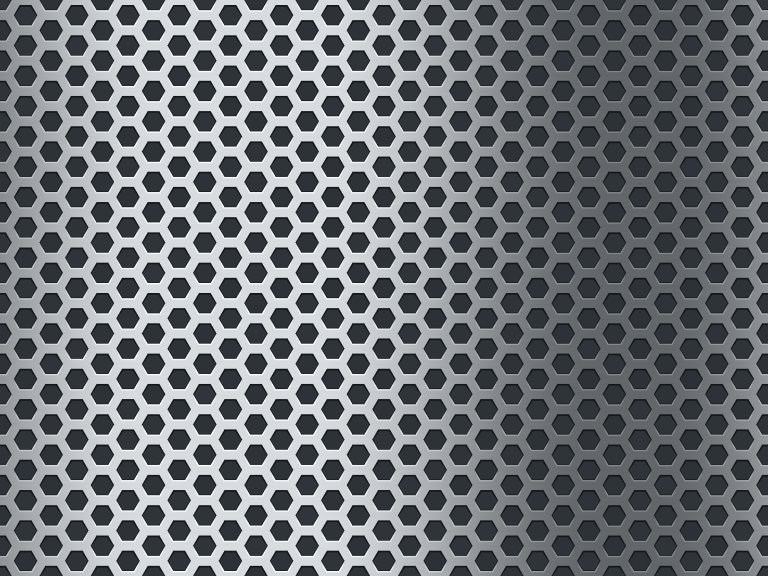
This pattern is drawn by a Shadertoy shader. Its source:

```glsl
// Perforated steel sheet: staggered hexagonal holes under a soft horizontal sheen.
const vec2 REPEATS = vec2(15.0, 19.0);   // two holes per cell
const float APOTHEM = 0.335;             // hole half height, in cell heights
const float SHADOW_TOP = 0.055;          // inner rim widths
const float SHADOW_BOTTOM = 0.022;
const float GLINT_WIDTH = 0.045;         // lit lip under each hole
const float GLINT_GAIN = 0.13;
const float HOLE_VARIATION = 0.012;
const float GRAIN = 0.012;
const float GRAIN_ROWS = 384.0;
const float SHEEN_BEND = 0.012;
const float METAL_DARK = 0.385;
const float METAL_LIGHT = 0.845;
const vec3 METAL_TINT = vec3(0.0, 0.018, 0.028);
const vec3 HOLE_COLOR = vec3(0.18, 0.20, 0.22);
const vec3 SHADOW_COLOR = vec3(0.08, 0.09, 0.10);
const float TAU = 6.2831853;

float hash(vec2 p) {
    vec3 q = fract(p.xyx * vec3(0.1031, 0.1030, 0.0973));
    q += dot(q, q.yzx + 33.33);
    return fract((q.x + q.y) * q.z);
}

// Value noise that repeats after the given number of lattice steps.
float wrappedNoise(vec2 uv, vec2 period) {
    vec2 p = uv * period;
    vec2 i = floor(p);
    vec2 f = smoothstep(0.0, 1.0, p - i);
    vec2 a = mod(i, period);
    vec2 b = mod(i + 1.0, period);
    return mix(mix(hash(a), hash(vec2(b.x, a.y)), f.x),
               mix(hash(vec2(a.x, b.y)), hash(b), f.x), f.y);
}

// Distance to a hexagon with flat top and bottom.
float hexDistance(vec2 p) {
    p = abs(p);
    return max(p.y, dot(p, vec2(0.8660, 0.5))) - APOTHEM;
}

// Antialiased coverage of the region where d is negative.
float coverage(float d, float pixel) {
    return clamp(0.5 - d / pixel, 0.0, 1.0);
}

// Broad light and dark bands that join at the side edges.
float sheen(vec2 uv) {
    float x = fract(uv.x + SHEEN_BEND * sin(TAU * uv.y));
    float rise = smoothstep(0.86, 1.20, x < 0.5 ? x + 1.0 : x);
    float fall = 1.0 - smoothstep(0.41, 0.79, x);
    return mix(METAL_DARK, METAL_LIGHT, x < 0.3 ? rise : max(fall, rise * step(0.79, x)));
}

void mainImage(out vec4 fragColor, in vec2 fragCoord) {
    vec2 uv = fragCoord / iResolution.xy;
    vec2 cell = uv * REPEATS;
    float pixel = REPEATS.y / iResolution.y;
    vec2 stretch = vec2(iResolution.x * REPEATS.y / (iResolution.y * REPEATS.x), 1.0);

    // Nearest hole of the two interleaved grids
    vec2 centered = (fract(cell) - 0.5) * stretch;
    vec2 cornered = (fract(cell + 0.5) - 0.5) * stretch;
    float dCentered = hexDistance(centered);
    float dCornered = hexDistance(cornered);
    bool useCentered = dCentered < dCornered;
    vec2 local = useCentered ? centered : cornered;
    float d = min(dCentered, dCornered);
    vec2 id = useCentered ? mod(floor(cell), REPEATS)
                          : mod(floor(cell + 0.5), REPEATS) + 40.0;

    // Sheet with faint brushing and a lit lower lip
    float grain = wrappedNoise(uv, vec2(24.0, GRAIN_ROWS)) - 0.5;
    vec3 metal = vec3(sheen(uv) + GRAIN * grain) + METAL_TINT;
    float facingDown = smoothstep(0.1, 0.8, -local.y / APOTHEM);
    metal += GLINT_GAIN * facingDown * coverage(d - GLINT_WIDTH, pixel);

    // Recess with an inner shadow, deepest under the top edge
    float facingUp = smoothstep(-0.3, 0.8, local.y / APOTHEM);
    float rim = mix(SHADOW_BOTTOM, SHADOW_TOP, facingUp);
    vec3 hole = HOLE_COLOR + HOLE_VARIATION * (hash(id) - 0.5);
    hole = mix(SHADOW_COLOR, hole, coverage(d + rim, pixel));

    vec3 color = mix(metal, hole, coverage(d, pixel));
    fragColor = vec4(clamp(color, 0.0, 1.0), 1.0);
}
```
